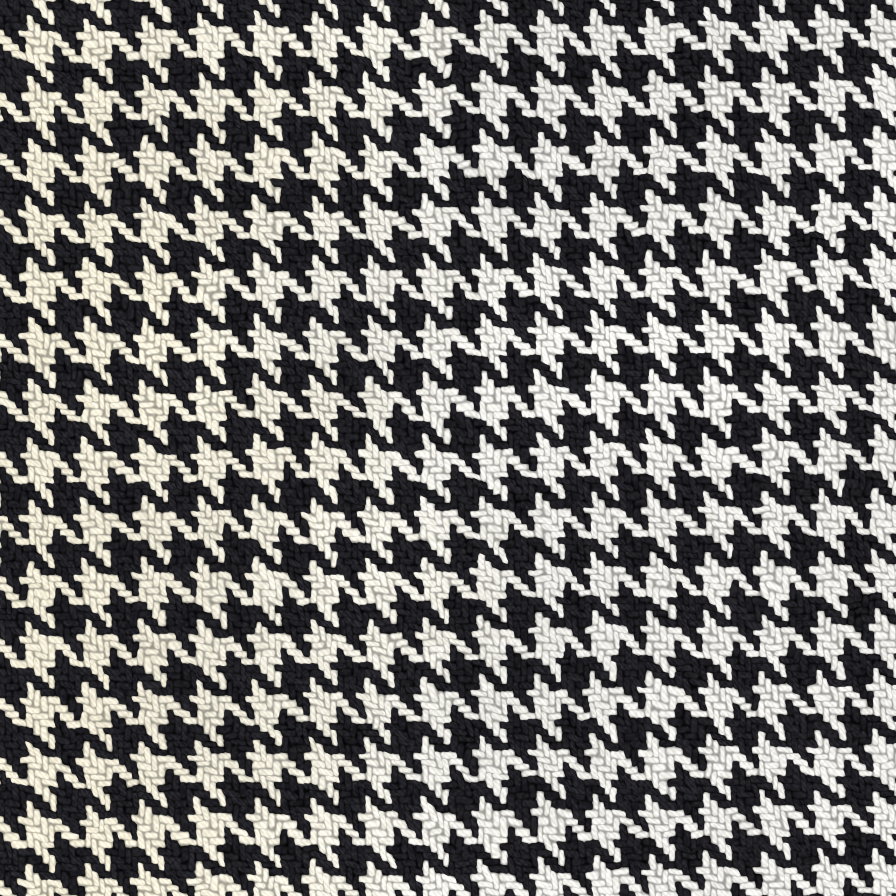
Reproduce this texture procedurally as a WebGL 2 fragment shader.

```glsl
#version 300 es
precision highp float;
uniform vec2 u_resolution;
out vec4 fragColor;

float hash(vec2 p) {
  p = fract(p * vec2(0.1031, 0.1173));
  p += dot(p, p.yx + 33.33);
  return fract((p.x + p.y) * p.x * 91.7);
}

float noise(vec2 p) {
  vec2 i = floor(p), f = fract(p);
  f = f * f * (3.0 - 2.0 * f);
  return mix(mix(hash(i), hash(i + vec2(1, 0)), f.x),
             mix(hash(i + vec2(0, 1)), hash(i + vec2(1, 1)), f.x), f.y);
}

vec2 wobble(vec2 p) {
  return vec2(noise(p + 17.0), noise(p + 71.0)) - 0.5;
}

// Yarns run in groups of four light and four dark.
float isLight(float index) {
  return 1.0 - step(4.0, mod(index, 8.0));
}

void main() {
  vec2 uv = gl_FragCoord.xy / u_resolution;

  // Yarn coordinates: eight yarns per repeat, rows rising slightly to the right.
  vec2 repeats = vec2(uv.x * 15.88 + 0.526, (uv.y - 0.013 * uv.x) * 14.83 + 0.2);
  vec2 p = repeats * 8.0 + 40.0;
  p += wobble(p * 0.09) * 0.9 + wobble(p * 0.45) * 0.55;

  vec3 cream = mix(vec3(0.98, 0.955, 0.87), vec3(0.985, 0.98, 0.96),
                   smoothstep(0.1, 0.8, uv.x + 0.2 * noise(uv * 6.0)));
  vec3 black = vec3(0.095, 0.095, 0.108);

  // Blend the nearby floats of a two-over-two twill, favouring the highest.
  vec3 sum = vec3(0.0);
  float total = 0.0;
  for (int y = -1; y <= 1; y++) {
    for (int x = -1; x <= 1; x++) {
      vec2 cell = floor(p) + vec2(x, y);
      float diagonal = cell.x + cell.y;
      float twill = 4.0 * floor(diagonal / 4.0);
      bool warpOnTop = mod(diagonal, 4.0) < 2.0;

      // Center of the float that covers this crossing.
      vec2 center = warpOnTop ? vec2(cell.x + 0.5, twill - cell.x + 1.0)
                              : vec2(twill - cell.y + 3.0, cell.y + 0.5);
      float light = isLight(warpOnTop ? cell.x : cell.y);
      float seed = hash(center * 2.0 + 5.0);
      float seed2 = hash(center * 2.0 + 213.0);

      // Slightly slanted capsule with its own width and length.
      vec2 q = p - center;
      if (!warpOnTop) q = q.yx;
      q.x += q.y * (0.14 + 0.25 * (seed2 - 0.5)) + 0.16 * (seed - 0.5);
      float radius = mix(0.5, 0.47, light) + 0.14 * (seed - 0.5);
      float halfLength = 0.62 + 0.3 * (seed2 - 0.5);
      float height = radius - length(vec2(q.x, max(abs(q.y) - halfLength, 0.0)));

      // Rounded yarn shading, with twisted fibres.
      float shade = smoothstep(-0.12, 0.28, height);
      float twist = 0.5 + 0.5 * sin(q.y * 7.0 + q.x * 8.0 + seed * 6.28);
      vec3 lightYarn = cream * (0.66 + 0.34 * shade) * (0.95 + 0.07 * twist);
      vec3 darkYarn = black * (0.5 + 0.75 * shade + 0.45 * shade * twist * seed2);
      float weight = exp(16.0 * height);
      sum += mix(darkYarn, lightYarn, light) * weight;
      total += weight;
    }
  }
  vec3 color = sum / total;

  // Fibre grain and gentle unevenness across the cloth.
  float grain = noise(p * 2.6) - 0.5;
  color += grain * mix(vec3(0.07), vec3(0.1, 0.1, 0.11), color.g);
  color *= 0.97 + 0.07 * noise(uv * 5.0 + 9.0);
  fragColor = vec4(clamp(color, 0.0, 1.0), 1.0);
}
```
